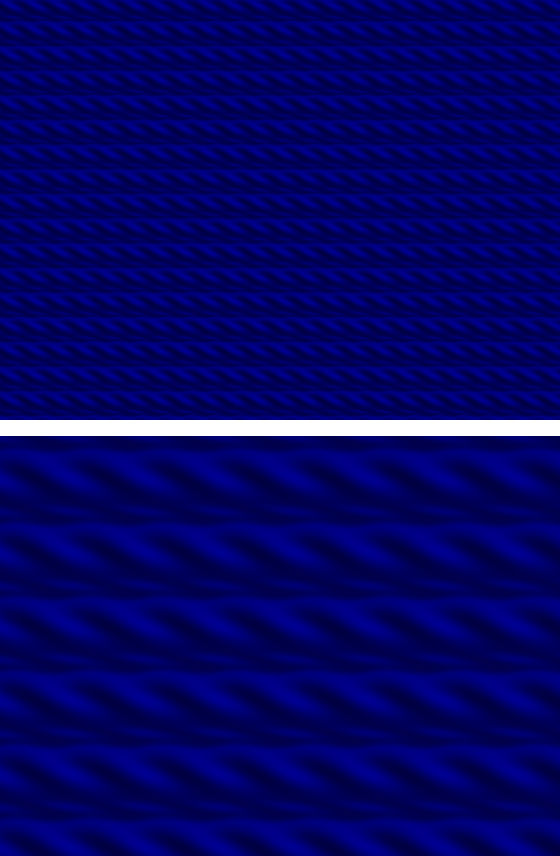
Top: the whole. Bottom: its middle third, enlarged.
Reproduce this pattern procedurally as a WebGL 1 fragment shader.

```glsl
precision highp float;
// Dark blue woven ripple: horizontal bands with slanted strands hanging below each.

uniform vec2 u_resolution;

const float TAU = 6.2831853;
const vec2 REPEATS = vec2(22.62, 17.04);   // cells across and down
const vec2 PHASE = vec2(0.50, 0.92);       // strand column, band row (from the top)

const float BASE_BLUE = 0.298;
const float BAND_GAIN = 0.17;
const float BAND_RISE = 0.065;             // crisp upper edge
const float BAND_FALL = 0.16;              // soft lower edge
const float BAND_WOBBLE = 0.025;

const float STRAND_GAIN = 0.27;
const float STRAND_ROW = 0.33;             // depth below the band
const float STRAND_SIZE = 0.235;
const float STRAND_SLANT = 1.5;            // sideways run per unit of depth
const float STRAND_BIAS = 0.42;            // below 0.5 carves dark gaps

const float STREAK_GAIN = 0.16;
const float STREAK_ROW = 0.78;
const float STREAK_SIZE = 0.085;
const float STREAK_SLANT = 2.8;
const float STREAK_BIAS = 0.5;

// Signed distance to the nearest whole number
float wrapSigned(float t) {
  return fract(t + 0.5) - 0.5;
}

float bell(float d, float size) {
  float t = d / size;
  return exp(-t * t);
}

// Row of soft slanted strokes, one per cell; bias is the mean level
float slantedRow(vec2 cell, float row, float size, float slant, float bias) {
  float depth = wrapSigned(cell.y - row);
  float stroke = mix(cos(TAU * (cell.x - slant * depth)), 1.0, bias);
  return stroke * bell(depth, size);
}

// Continuous ridge, sharp above and fading below
float ridge(vec2 cell) {
  float depth = wrapSigned(cell.y + BAND_WOBBLE * sin(TAU * cell.x));
  return bell(depth, depth < 0.0 ? BAND_RISE : BAND_FALL);
}

void main() {
  vec2 uv = gl_FragCoord.xy / u_resolution;
  vec2 cell = vec2(uv.x, 1.0 - uv.y) * REPEATS - PHASE;

  float blue = BASE_BLUE;
  blue += BAND_GAIN * ridge(cell);
  blue += STRAND_GAIN * slantedRow(cell, STRAND_ROW, STRAND_SIZE, STRAND_SLANT, STRAND_BIAS);
  blue += STREAK_GAIN * slantedRow(cell, STREAK_ROW, STREAK_SIZE, STREAK_SLANT, STREAK_BIAS);

  gl_FragColor = vec4(0.0, 0.0, blue, 1.0);
}
```
